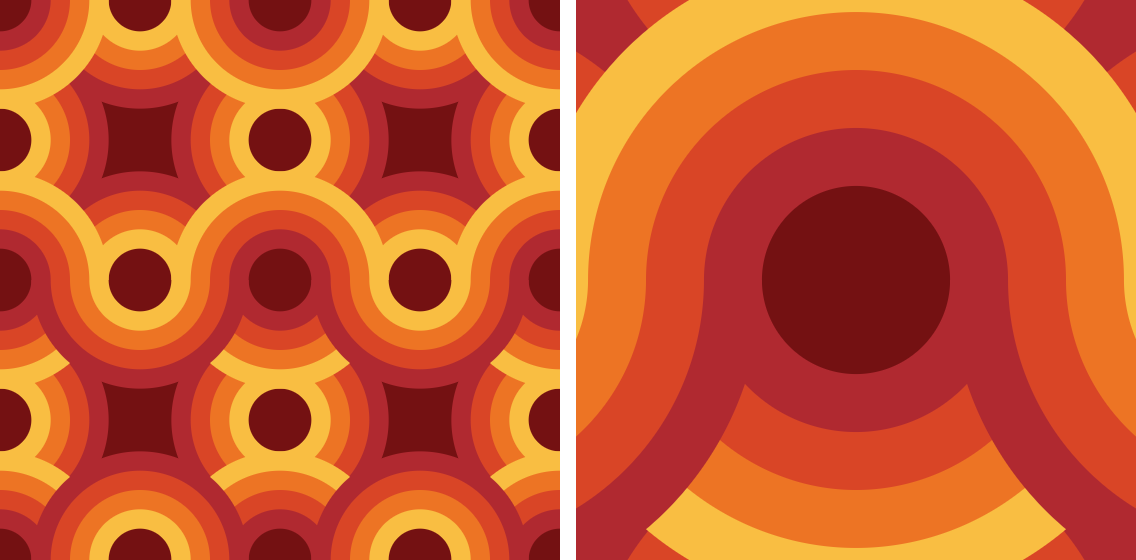
Left, the full canvas; right, a detail of the centre.
A three.js fragment shader for this pattern:

```glsl
// Retro pattern of concentric ringed discs whose bands interlock into waves.
varying vec2 vUv;

const float CELLS = 4.0;                      // half-repeats across and down
const float HOLE = 0.224;                     // radius of the dark centre, in cells
const float BAND = (1.0 - 2.0 * HOLE) / 4.0;  // bands of adjacent discs line up

const vec3 MAROON = vec3(0.455, 0.065, 0.070);
const vec3 CRIMSON = vec3(0.690, 0.160, 0.190);
const vec3 RED = vec3(0.850, 0.270, 0.150);
const vec3 ORANGE = vec3(0.930, 0.455, 0.140);
const vec3 YELLOW = vec3(0.975, 0.745, 0.260);

// Distance to the nearest centre of a lattice with a spacing of two cells
float latticeDistance(vec2 p, vec2 center) {
  return length(mod(p - center + 1.0, 2.0) - 1.0);
}

// Band colours in order from yellow (0) to crimson (3)
vec3 bandColor(float index) {
  if (index < 0.5) return YELLOW;
  if (index < 1.5) return ORANGE;
  return index < 2.5 ? RED : CRIMSON;
}

vec3 paintCircle(vec3 base, vec3 color, float dist, float radius, float pixel) {
  return mix(base, color, clamp((radius - dist) / pixel + 0.5, 0.0, 1.0));
}

// Paints four bands from the outside in, then the dark centre
vec3 paintDisc(vec3 base, float dist, bool yellowInside, float pixel) {
  vec3 color = base;
  for (int i = 3; i >= 0; i--) {
    float band = float(i);
    vec3 tint = bandColor(yellowInside ? band : 3.0 - band);
    color = paintCircle(color, tint, dist, HOLE + BAND * (band + 1.0), pixel);
  }
  return paintCircle(color, MAROON, dist, HOLE, pixel);
}

void main() {
  vec2 p = vUv * CELLS;
  float pixel = max(fwidth(p.x), 0.0001);

  float crimsonCore = latticeDistance(p, vec2(0.0, 0.0));
  float yellowCore = latticeDistance(p, vec2(1.0, 0.0));
  float between = latticeDistance(p, vec2(0.0, 1.0));

  // Lowest layer: discs between the wave rows, with dark gaps left over
  vec3 color = paintDisc(MAROON, between, true, pixel);

  // The overlap order flips at half height, which weaves the waves
  bool yellowOnTop = vUv.y < 0.5;
  color = paintDisc(color, yellowOnTop ? crimsonCore : yellowCore, !yellowOnTop, pixel);
  color = paintDisc(color, yellowOnTop ? yellowCore : crimsonCore, yellowOnTop, pixel);

  gl_FragColor = vec4(color, 1.0);
}
```
